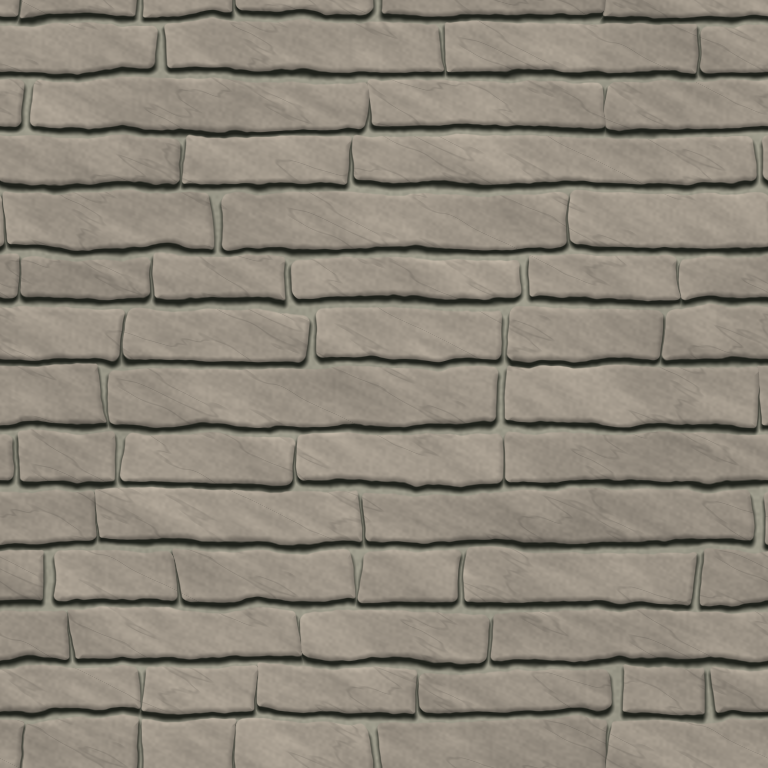
Give the GLSL for this texture, as a Shadertoy shader.

```glsl
// Dry-stacked ledge stone wall: uneven courses of long rough blocks with shadowed joints
#define ROWS 13.0
#define ROW_SHIFT 0.22
#define ROW_JITTER 0.22
#define JOINT_JITTER 0.75
#define BED_GAP 0.0058
#define WARP 0.011
#define SHADOW_DROP 0.006
#define GRAIN 0.17
#define STONE vec3(0.605, 0.570, 0.520)
#define MORTAR vec3(0.600, 0.590, 0.530)
#define SHADOW vec3(0.120, 0.130, 0.105)

float hash(vec2 p) {
    vec3 q = fract(vec3(p.xyx) * 0.1031);
    q += dot(q, q.yzx + 33.33);
    return fract((q.x + q.y) * q.z);
}

// Value noise that wraps after "period" cells
float noise(vec2 p, float period) {
    vec2 i = floor(p), f = fract(p);
    f = f * f * (3.0 - 2.0 * f);
    vec2 a = mod(i, period) + period, b = mod(i + 1.0, period) + period;
    return mix(mix(hash(a), hash(vec2(b.x, a.y)), f.x),
               mix(hash(vec2(a.x, b.y)), hash(b), f.x), f.y);
}

float fbm(vec2 p, float freq) {
    float sum = 0.0, amp = 0.5;
    for (int i = 0; i < 4; i++) {
        sum += amp * noise(p * freq, freq);
        freq *= 2.0;
        amp *= 0.5;
    }
    return sum / 0.9375;
}

// Height of the bed joint below a course
float bedHeight(float row) {
    float jitter = hash(vec2(mod(row, ROWS), 71.0)) - 0.5;
    return (row + ROW_JITTER * jitter - ROW_SHIFT) / ROWS;
}

// Position of an upright joint (x) and half its width (y)
vec2 uprightJoint(float slot, float count, float row) {
    vec2 key = vec2(mod(slot, count) + 11.0, row + 5.0);
    float width = hash(key + 40.0);
    return vec2((slot + JOINT_JITTER * hash(key)) / count,
                mix(0.0008, 0.009, width * width));
}

// Signed distance to the nearest stone; also gives that stone's random tone
float wall(vec2 p, out float tone) {
    float nearest = 1.0;
    tone = 0.5;
    float homeRow = floor(p.y * ROWS + ROW_SHIFT);
    for (float dr = -1.0; dr <= 1.0; dr++) {
        float row = homeRow + dr, key = mod(row, ROWS);
        float bottom = bedHeight(row), top = bedHeight(row + 1.0);
        float count = 3.0 + floor(3.0 * hash(vec2(key, 23.0)));
        float x = p.x - hash(vec2(key, 57.0));
        float homeSlot = floor(x * count);
        for (float ds = -2.0; ds <= 1.0; ds++) {
            float slot = homeSlot + ds;
            vec2 left = uprightJoint(slot, count, key);
            vec2 right = uprightJoint(slot + 1.0, count, key);
            vec2 id = vec2(mod(slot, count) + 90.0, key + 31.0);
            float h1 = hash(id), h2 = hash(id + 17.0), h3 = hash(id + 29.0);
            vec2 low = vec2(left.x + left.y, bottom + BED_GAP * (0.7 + 0.7 * h1));
            vec2 high = vec2(right.x - right.y, top - BED_GAP * (0.7 + 0.7 * h2));
            vec2 halfSize = 0.5 * (high - low);
            vec2 q = vec2(x, p.y) - 0.5 * (low + high);
            // Slight tilt, and ends that lean
            q.y += 0.006 * (h3 - 0.5) * q.x / halfSize.x;
            q.x += 0.25 * (h1 - 0.5) * q.y;
            float radius = mix(0.003, 0.011, h2);
            vec2 e = abs(q) - halfSize + radius;
            float d = length(max(e, 0.0)) + min(max(e.x, e.y), 0.0) - radius;
            if (d < nearest) {
                nearest = d;
                tone = h3;
            }
        }
    }
    return nearest;
}

void mainImage(out vec4 fragColor, in vec2 fragCoord) {
    vec2 uv = fragCoord / iResolution.xy;
    float soft = max(0.0012, 0.8 / iResolution.y);

    // Ragged outlines
    vec2 warp = vec2(fbm(uv, 14.0), fbm(uv + 0.37, 17.0)) - 0.5;
    vec2 p = uv + WARP * warp * vec2(1.2, 1.6);

    float tone, unused;
    float d = wall(p, tone);
    float above = wall(p + vec2(0.0, SHADOW_DROP), unused);
    float facing = (wall(p + vec2(-0.002, 0.004), unused) - d) / 0.0045;

    // Split-face texture: slanting cleavage, broad stains, fine grit
    vec2 slant = vec2(uv.x - uv.y, 3.0 * (uv.x + 2.0 * uv.y));
    float cleavage = fbm(slant, 9.0) - 0.5;
    float stain = fbm(uv, 7.0) - 0.5;
    float grit = noise(uv * 230.0, 230.0) - 0.5;
    float ridge = 1.0 - abs(2.0 * fbm(slant, 4.0) - 1.0);
    float relief = 1.5 * cleavage + 0.5 * stain + 0.4 * grit;
    vec3 stone = STONE * (1.0 + GRAIN * relief + 0.07 * (tone - 0.5));
    stone *= 1.0 - 0.08 * smoothstep(0.95, 1.0, ridge);

    // Lit upper arrises, dark undersides
    float bevel = smoothstep(-0.008, 0.0, d);
    stone *= 1.0 + bevel * (0.10 * max(facing, 0.0) + 0.35 * min(facing, 0.0));

    // Recessed mortar under the shadow of the stones
    vec3 mortar = MORTAR * (1.0 + 0.10 * stain + 0.08 * grit);
    mortar = mix(SHADOW, mortar, smoothstep(-0.003, 0.0055, above));

    vec3 color = mix(stone, mortar, smoothstep(-soft, soft, d));
    fragColor = vec4(color, 1.0);
}
```
